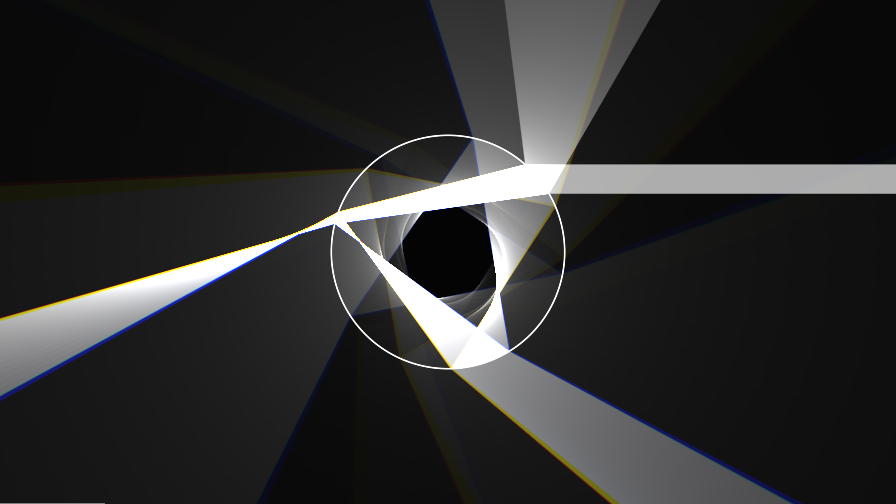
Give the GLSL for this background, as a WebGL 1 fragment shader.

```glsl
precision highp float;
// A flat beam of light strikes a water disc, reflects, refracts and bounces inside.
// Each bounce is a family of straight rays; brightness is the density of the rays
// crossing a pixel, found strip by strip for three slightly different colours.

uniform vec2 u_resolution;

const float PI = 3.14159265;
const float DISC_RADIUS = 0.2315;              // in canvas heights
const float BEAM_LOW = 0.5;                    // beam span in disc radii
const float BEAM_HIGH = 0.75;
const vec3 REFRACTION = vec3(1.329, 1.331, 1.34);
const float BACKDROP = 0.015;
const int STRIPS = 16;
const int BOUNCES = 10;

// Soft mask of a band between two bounds
float band(float x, float low, float high, float soft) {
  return smoothstep(low - soft, low + soft, x)
       * (1.0 - smoothstep(high - soft, high + soft, x));
}

// Density at p of the rays on one chord (inside) or one exit (outside)
vec3 rayDensity(vec2 p, float bounce, bool inside, float halfPixel) {
  vec3 density = vec3(0.0);
  vec3 previous = vec3(0.0);
  for (int i = 0; i <= STRIPS; i++) {
    float height = mix(BEAM_LOW, BEAM_HIGH, float(i) / float(STRIPS));
    float entry = asin(height);
    vec3 turn = PI - 2.0 * asin(height / REFRACTION);

    // The ray as a line: normal angle and distance from the disc centre
    vec3 angle = inside ? entry + (bounce + 0.5) * turn
                        : 2.0 * entry + bounce * turn - 0.5 * PI;
    vec3 offset = inside ? height / REFRACTION : vec3(height);
    vec3 c = cos(angle);
    vec3 s = sin(angle);
    vec3 side = p.x * c + p.y * s - offset;
    vec3 ahead = inside ? vec3(1.0) : step(vec3(0.0), p.y * c - p.x * s);

    // Share of this strip that falls within the pixel
    if (i > 0) {
      vec3 low = min(side, previous);
      vec3 high = max(side, previous);
      vec3 overlap = clamp(high, -halfPixel, halfPixel)
                   - clamp(low, -halfPixel, halfPixel);
      density += ahead * overlap / max(high - low, vec3(0.00001));
    }
    previous = side;
  }
  return density * (BEAM_HIGH - BEAM_LOW) / (float(STRIPS) * 2.0 * halfPixel);
}

// Strength left after a number of bounces
float bounceGain(float bounce, bool inside) {
  if (inside) return 2.2 * pow(0.58, bounce);
  return bounce < 0.5 ? 0.68 : 0.95 * pow(0.7, bounce - 1.0);
}

void main() {
  vec2 canvas = gl_FragCoord.xy / u_resolution.y;
  vec2 p = (canvas - 0.5 * u_resolution / u_resolution.y) / DISC_RADIUS;
  float pixel = 1.0 / (u_resolution.y * DISC_RADIUS);
  float radius = length(p);
  bool inside = radius < 1.0;

  // Reflected, refracted and trapped light
  vec3 light = vec3(0.0);
  for (int k = 0; k < BOUNCES; k++) {
    float bounce = float(k);
    light += bounceGain(bounce, inside) * rayDensity(p, bounce, inside, 0.6 * pixel);
  }

  // Incoming beam from the right
  if (!inside && p.x > 0.0) {
    light += 0.55 * band(p.y, BEAM_LOW, BEAM_HIGH, 0.6 * pixel);
  }
  vec3 color = BACKDROP + pow(light, vec3(0.7));
  color = min(color, vec3(1.0));

  // Thin outline of the disc
  float rim = 1.0 - smoothstep(0.0, pixel, abs(radius - 1.0) - 0.003);
  color = mix(color, vec3(1.0), rim);

  // Fine grey strip in the lower left corner
  vec2 uv = gl_FragCoord.xy / u_resolution;
  float strip = step(uv.x, 0.117) * step(uv.y, 0.0024);
  color = mix(color, vec3(0.5), strip);

  gl_FragColor = vec4(color, 1.0);
}
```
